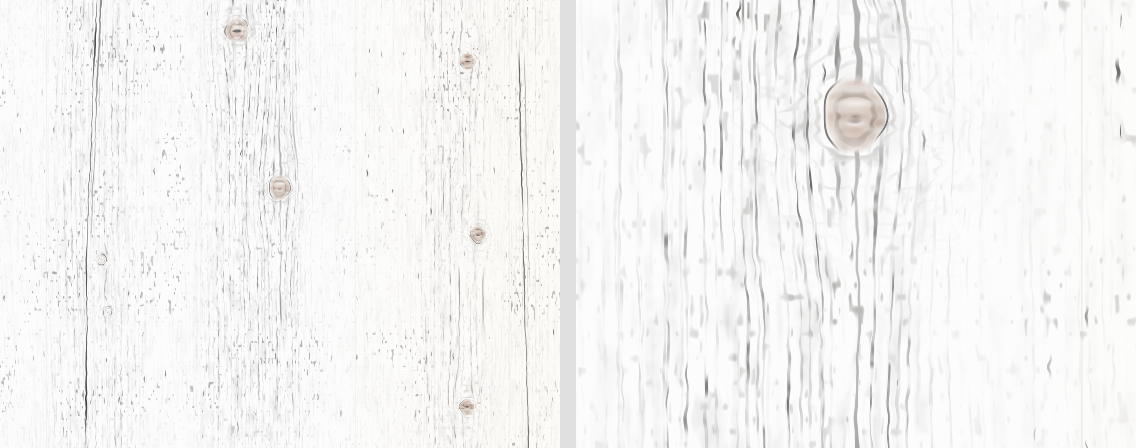
Left, the full canvas; right, a detail of the centre.
Give the GLSL for this texture, as a WebGL 1 fragment shader.

```glsl
precision highp float;
uniform vec2 u_resolution;

const vec3 PAINT = vec3(0.990, 0.989, 0.988);
const vec3 INK = vec3(0.16, 0.15, 0.14);
const vec3 KNOT_TAN = vec3(0.77, 0.68, 0.62);
const vec3 WARM_TINT = vec3(1.0, 0.996, 0.986);

// One component per plank, left to right; x offsets start at the plank's seam
const float PLANK_WIDTH = 0.3445;
const float FIRST_SEAM = 0.104;
const vec4 BAND_X = vec4(0.112, 0.119, 0.217, 0.04);
const vec4 BAND_HALF = vec4(0.10, 0.11, 0.08, 0.05);
const vec4 BAND_INK = vec4(0.50, 0.90, 0.60, 0.30);
const vec4 KNOT_X = vec4(0.130, 0.128, 0.262, 0.0);
const vec4 KNOT_SWING = vec4(0.006, 0.048, 0.012, 0.0);
const vec4 KNOT_TOP = vec4(0.42, 0.93, 0.862, 0.0);
const vec4 KNOT_STEP = vec4(0.117, 0.35, 0.385, 0.0);
const vec4 KNOT_COUNT = vec4(2.0, 2.0, 3.0, 0.0);
const vec4 KNOT_RADIUS = vec4(0.0105, 0.025, 0.017, 0.01);
const vec4 KNOT_WARMTH = vec4(0.12, 0.75, 1.0, 0.0);
const vec4 CRACK_X = vec4(0.100, 0.176, 0.225, 0.030);
const vec4 CRACK_GAP = vec4(0.009, 0.030, 0.055, 0.013);
const vec4 CRACK_SLOPE = vec4(0.034, 0.0, 0.012, -0.025);
const vec4 CRACK_BASE = vec4(-0.1, 0.25, 0.10, -0.1);
const vec4 CRACK_TOP = vec4(1.1, 0.85, 0.42, 0.90);
const vec4 CRACK_INK = vec4(0.90, 0.45, 0.50, 0.75);
const float GRAIN_FREQ = 64.0;
const float GRAIN_INK = 0.68;
const float KNOT_BEND = 0.55;

float hash(vec2 p) {
  vec3 q = fract(p.xyx * vec3(0.1031, 0.1030, 0.0973));
  q += dot(q, q.yzx + 33.33);
  return fract((q.x + q.y) * q.z);
}

float noise(vec2 p) {
  vec2 i = floor(p), f = fract(p);
  f = f * f * (3.0 - 2.0 * f);
  return mix(mix(hash(i), hash(i + vec2(1, 0)), f.x),
             mix(hash(i + vec2(0, 1)), hash(i + vec2(1, 1)), f.x), f.y);
}

float stroke(float dist, float halfWidth) {
  float soft = 0.6 / u_resolution.y;
  return 1.0 - smoothstep(halfWidth - soft, halfWidth + soft, abs(dist));
}

// Broken, ragged lines that run along the wood
float grain(float u, float y, float freq) {
  float cell = u * freq, id = floor(cell);
  float dist = (fract(cell) - 0.5 - 0.5 * (hash(vec2(id, freq)) - 0.5)) / freq;
  float presence = smoothstep(0.2, 0.75, noise(vec2(id * 3.7, y * 5.0)));
  float dashes = smoothstep(0.25, 0.7, noise(vec2(id * 9.1 + 40.0, y * 62.0)));
  float halfWidth = 0.0003 + 0.0012 * noise(vec2(id * 5.3, y * 40.0));
  return stroke(dist, halfWidth) * presence * (0.15 + 0.85 * dashes);
}

// Short upright chips, one at most in each cell
float flecks(vec2 p) {
  vec2 g = p * vec2(36.0, 22.0), id = floor(g);
  vec2 centre = 0.3 + 0.4 * vec2(hash(id + 7.0), hash(id + 19.0));
  vec2 q = (fract(g) - centre) / vec2(36.0, 22.0);
  q.x += 0.003 * (noise(p * 160.0) - 0.5);
  float size = hash(id + 31.0);
  float body = stroke(q.x, 0.0003 + 0.0009 * size * size);
  body *= 1.0 - smoothstep(0.001, 0.004 + 0.008 * size, abs(q.y));
  return body * step(0.86, hash(id + 3.0)) * (0.2 + 0.55 * hash(id + 53.0));
}

void main() {
  vec2 p = gl_FragCoord.xy / u_resolution.y;
  float bend = 0.0, band = 0.0, seam = 0.0, crack = 0.0;
  float knotBody = 0.0, knotInk = 0.0, knotTan = 0.0;

  // Knots, and how they push the grain aside
  for (int i = 0; i < 4; i++) {
    float left = FIRST_SEAM + float(i) * PLANK_WIDTH;
    float across = (p.x - left - BAND_X[i]) / BAND_HALF[i];
    band += BAND_INK[i] * exp(-across * across * across * across);
    seam = max(seam, stroke(p.x - left, 0.0007));
    for (int k = 0; k < 3; k++) {
      float n = float(k), r = KNOT_RADIUS[i];
      float side = 2.0 * mod(n, 2.0) - 1.0;
      vec2 q = p - vec2(left + KNOT_X[i] + side * KNOT_SWING[i], KNOT_TOP[i] - n * KNOT_STEP[i]);
      float there = step(n + 0.5, KNOT_COUNT[i]);
      vec2 s = q / r, seed = vec2(n * 7.0 + 20.0, float(i) * 11.0 + 20.0);
      bend -= there * KNOT_BEND * q.x * exp(-dot(s * s, vec2(0.2, 0.05)));
      float ring = length(s * vec2(1.0, 0.9)) * (1.0 + 0.35 * (noise(s * 1.4 + seed) - 0.5));
      float body = there * (1.0 - smoothstep(0.8, 1.05, ring));
      float fibre = noise(vec2(s.x * 1.5, s.y * 5.0) + seed);
      float rim = stroke((ring - 1.0) * r, 0.0007) * smoothstep(0.25, 0.7, noise(s + seed + 5.0));
      float halo = smoothstep(0.5, 1.0, sin(ring * 10.0 + 3.0 * fibre)) * exp(-ring * 0.7);
      float core = 1.0 - smoothstep(0.1, 0.45, length(s * vec2(0.8, 2.4)) + 0.6 * (fibre - 0.4));
      knotBody = max(knotBody, body);
      knotTan = max(knotTan, body * KNOT_WARMTH[i] * (0.2 + 0.95 * fibre));
      knotInk = max(knotInk, there * max(rim * 0.6, max(halo * 0.4 * fibre, core * 0.8 * KNOT_WARMTH[i])));
    }
  }

  // Grain coordinate: constant along each fibre
  float u = p.x + bend + 0.022 * (noise(p * vec2(4.0, 1.7)) - 0.5);
  u += 0.003 * (noise(p * vec2(20.0, 14.0)) - 0.5) + 0.0022 * (noise(p * vec2(60.0, 90.0)) - 0.5);

  // Long cracks, two strands to a plank
  for (int i = 0; i < 4; i++) {
    for (int j = 0; j < 2; j++) {
      float n = float(j), low = mix(CRACK_BASE[i], CRACK_TOP[i], 0.45 * n);
      float x = FIRST_SEAM + float(i) * PLANK_WIDTH + CRACK_X[i] + n * CRACK_GAP[i];
      x += CRACK_SLOPE[i] * (p.y - 0.5);
      float reach = smoothstep(low, low + 0.06, p.y) * (1.0 - smoothstep(CRACK_TOP[i] - 0.06, CRACK_TOP[i], p.y));
      float wear = noise(vec2(float(i) * 8.0 + n * 3.0, p.y * 10.0));
      float line = stroke(u - x, 0.0005 + 0.0014 * wear) * (0.5 + 0.5 * wear);
      crack = max(crack, line * reach * CRACK_INK[i] * (1.0 - 0.4 * n));
    }
  }

  // Pale fibres, fine specks and worn paint
  float grit = noise(p * vec2(230.0, 150.0) + 17.0);
  float patches = smoothstep(0.55, 0.85, noise(p * vec2(13.0, 9.0) + 9.0));
  float specks = smoothstep(0.74, 0.98, noise(vec2(u * 270.0, p.y * 110.0)));
  specks *= 0.05 + 0.28 * patches + 0.12 * band;
  float wash = smoothstep(0.45, 0.95, noise(vec2(u * 170.0, p.y * 28.0))) * (0.018 + 0.05 * band);
  float lines = grain(u, p.y, GRAIN_FREQ) * band * GRAIN_INK * (0.45 + 0.75 * grit);
  float fine = grain(u + 3.0, p.y, GRAIN_FREQ * 1.9) * (0.05 + 0.16 * band) * (0.4 + 0.9 * grit);
  float ink = max(max(lines, fine), max(specks, flecks(p)));
  ink = max(max(ink, crack) * (1.0 - knotBody), max(knotInk, seam * 0.06));
  ink = min(ink + wash * (0.5 + grit), 1.0);

  vec3 color = PAINT * mix(vec3(1.0), WARM_TINT, smoothstep(0.7, 1.1, p.x));
  color = mix(color, KNOT_TAN, min(knotTan, 1.0));
  gl_FragColor = vec4(mix(color, INK, ink), 1.0);
}
```
